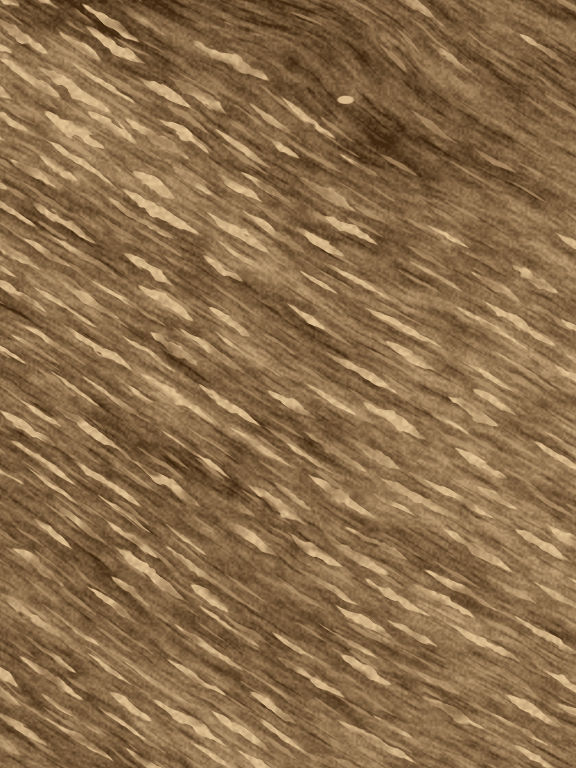
Give the GLSL for this texture, as a Shadertoy shader.

```glsl
const vec3 DARK_BROWN = vec3(0.36, 0.26, 0.15);
const vec3 PALE_CREAM = vec3(0.88, 0.76, 0.58);
const vec3 WARM_DIP = vec3(0.0, 0.05, 0.055);
const float GRAIN_ANGLE = 0.54;

float hash(vec2 p) {
    vec3 q = fract(vec3(p.xyx) * 0.1031);
    q += dot(q, q.yzx + 33.33);
    return fract((q.x + q.y) * q.z);
}

float noise(vec2 p) {
    vec2 cell = floor(p), f = fract(p);
    f = f * f * (3.0 - 2.0 * f);
    float low = mix(hash(cell), hash(cell + vec2(1, 0)), f.x);
    float high = mix(hash(cell + vec2(0, 1)), hash(cell + vec2(1, 1)), f.x);
    return mix(low, high, f.y);
}

float fbm(vec2 p) {
    float sum = 0.0, weight = 0.5;
    for (int i = 0; i < 4; i++) {
        sum += weight * noise(p);
        p = p * 2.03 + 17.3;
        weight *= 0.5;
    }
    return sum / 0.9375;
}

// Soft elliptical spot, 1 at its centre
float spot(vec2 p, vec2 centre, vec2 radius) {
    vec2 d = (p - centre) / radius;
    return exp(-dot(d, d));
}

// Tapered ragged flecks in jittered rows; size is (cell length, row spacing)
float flecks(vec2 grain, vec2 size, float halfWidth, float coverage, float softness, float seed) {
    float mask = 0.0;
    float baseRow = floor(grain.y / size.y);
    float ragged = 0.15 + 1.1 * noise(grain * vec2(60.0, 150.0) + seed)
                 + 0.6 * noise(grain * vec2(150.0, 330.0) + seed);
    for (int i = -1; i <= 1; i++) {
        float row = baseRow + float(i);
        float u = grain.x / size.x + 9.0 * hash(vec2(row + 40.0, seed));
        vec2 id = vec2(floor(u) + 50.0, row + 60.0) + seed * 7.0;
        float halfLength = mix(0.25, 0.5, hash(id + 3.1));
        float along = (fract(u) - 0.5) / halfLength;
        float taper = max(0.0, 1.0 - along * along);
        float jitter = 0.35 * (hash(id + 8.7) - 0.5) + 0.3 * (hash(vec2(row, seed + 2.0)) - 0.5);
        float across = grain.y - (row + 0.5 + jitter) * size.y + 0.0012 * along;
        float rim = halfWidth * taper * ragged * mix(0.5, 1.2, hash(id + 5.3));
        float body = 1.0 - smoothstep(-softness, softness, abs(across) - rim);
        float present = smoothstep(-0.05, 0.05, coverage - hash(id + 1.9));
        mask = max(mask, body * smoothstep(0.0, 0.3, taper) * present);
    }
    return mask;
}

// Position along and across the bent wood fibres
vec2 grainSpace(vec2 p, float knot) {
    float c = cos(GRAIN_ANGLE), s = sin(GRAIN_ANGLE);
    vec2 grain = vec2(c * p.x - s * p.y, s * p.x + c * p.y);
    grain.y += 0.03 * (noise(p * 2.7 + 4.0) - 0.5) - 0.04 * knot;
    grain.y += 0.006 * (noise(grain * vec2(9.0, 14.0) + 30.0) - 0.5);
    grain.y += 0.0035 * (noise(grain * vec2(36.0, 30.0) + 70.0) - 0.5);
    return grain + vec2(2.0, 1.0);
}

void mainImage(out vec4 fragColor, in vec2 fragCoord) {
    vec2 p = fragCoord / iResolution.y;
    float pixel = 1.0 / iResolution.y;

    // Broad regions of the board
    float knot = spot(p, vec2(0.43, 0.96), vec2(0.14, 0.09));
    float dense = spot(p, vec2(0.10, 0.82), vec2(0.28, 0.13));
    float smoothWood = smoothstep(0.98, 1.16, p.y + 0.5 * p.x);
    float sheen = spot(p, vec2(0.74, 0.46), vec2(0.25, 0.22));
    float shade = spot(p, vec2(0.49, 0.81), vec2(0.07, 0.035))
                + spot(p, vec2(0.15, 1.0), vec2(0.15, 0.04))
                + 0.6 * spot(p, vec2(0.23, 0.39), vec2(0.18, 0.07));
    vec2 grain = grainSpace(p, knot);

    // Brown fibres, from broad bands to fine speckle
    float tone = 0.29 + 0.15 * sheen - 0.18 * shade - 0.06 * smoothWood;
    tone += 0.50 * (fbm(grain * vec2(3.0, 17.0)) - 0.5);
    tone += 0.34 * (noise(grain * vec2(15.0, 110.0)) - 0.5);
    tone += 0.34 * (noise(grain * vec2(55.0, 260.0)) - 0.5);
    tone += 0.24 * (noise(p * 340.0) - 0.5);

    // Dark pores
    float softness = max(0.0011, pixel * 0.6);
    float pores = flecks(grain, vec2(0.10, 0.012), 0.0017, 0.55, softness, 3.0);
    tone -= 0.20 * pores;

    // Pale flecks: fine hairs, then broad strokes
    float patchy = noise(grain * vec2(4.0, 9.0) + 12.0) - 0.5;
    float hairCover = 0.60 + 0.4 * patchy + 0.3 * dense - 0.25 * smoothWood;
    float hairs = flecks(grain, vec2(0.09, 0.015), 0.0027, hairCover, softness, 11.0);
    float strokeCover = 0.72 + 0.5 * patchy + 0.5 * dense - 0.68 * smoothWood;
    float strokeWidth = 0.0051 + 0.0018 * dense;
    float strokes = flecks(grain, vec2(0.125, 0.025), strokeWidth, strokeCover, softness, 23.0);
    float wear = smoothstep(0.15, 0.6, noise(grain * vec2(32.0, 85.0) + 5.0));
    tone = mix(tone, 0.70, 0.7 * hairs * wear);
    float cream = 0.93 + 0.25 * (noise(p * 230.0) - 0.5);
    tone = mix(tone, cream, strokes * mix(0.4, 0.97, wear));

    // Lone chip beside the knot
    float chip = spot(p, vec2(0.45, 0.87), vec2(0.012, 0.006));
    tone = mix(tone, 0.95, smoothstep(0.3, 0.6, chip));

    tone = clamp(tone, -0.2, 1.05);
    vec3 wood = mix(DARK_BROWN, PALE_CREAM, tone);
    wood -= WARM_DIP * max(0.0, tone * (1.0 - tone));
    fragColor = vec4(wood, 1.0);
}
```
